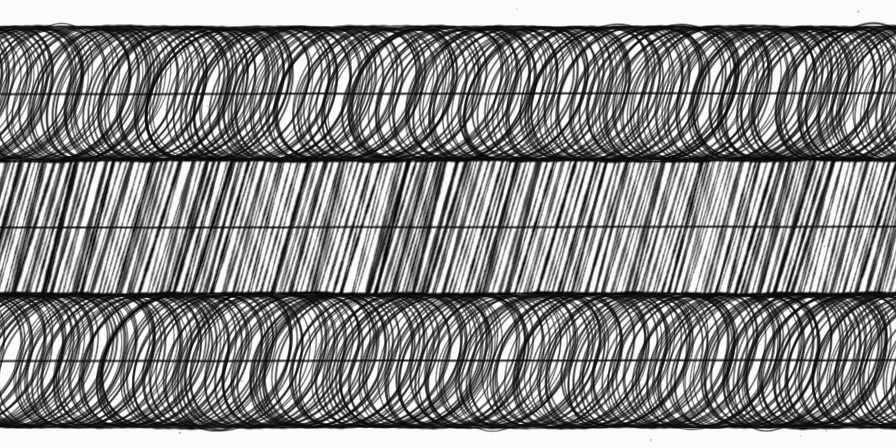
Write a Shadertoy shader that draws this pattern.

```glsl
// Three stacked ink bands: rows of overlapping slanted loops above and below
// a row of leaning pen strokes. Each mark is a distance function, repeated at
// a fixed pitch with hashed jitter, and layered by multiplying ink coverage.

const float BAND_BASE = 0.046;    // lower edge of the lowest band
const float BAND_HEIGHT = 0.298;
const float LOOP_PITCH = 0.0086;
const float STROKE_PITCH = 0.0094;
const float SLANT = 0.28;
const float BLEED = 0.0053;       // soft width of an ink edge
const vec3 PAPER = vec3(0.985);
const vec3 INK = vec3(0.035);

float hash(float n) {
    return fract(sin(n * 12.9898 + 4.137) * 43758.55);
}

// Layered sines for hand-drawn wobble, roughly -1 to 1
float wobble(float x, float seed) {
    return 0.5 * sin(x * 9.0 + seed) + 0.3 * sin(x * 23.0 + seed * 2.3)
         + 0.2 * sin(x * 61.0 + seed * 4.1);
}

// Coverage of a line with a soft edge
float inkLine(float dist, float halfWidth, float soft) {
    return clamp((halfWidth - abs(dist)) / soft + 0.5, 0.0, 1.0);
}

// Approximate signed distance to a sheared ellipse
float loopDistance(vec2 p, vec2 radius, float slant) {
    vec2 q = vec2(p.x - slant * p.y, p.y) / radius;
    float len = max(length(q), 0.001);
    vec2 grad = vec2(q.x / radius.x, q.y / radius.y - slant * q.x / radius.x) / len;
    return (len - 1.0) / max(length(grad), 0.001);
}

// Slow drift that bunches neighbouring marks together
float drift(float x, float seed) {
    return 0.004 * sin(x * 29.0 + seed) + 0.003 * sin(x * 71.0 + seed * 3.0);
}

// Light left by a row of overlapping loops centred on y = 0
float loopRow(vec2 p, float seed, float soft) {
    float light = 1.0;
    float nearest = floor(p.x / LOOP_PITCH);
    for (int i = -24; i <= 24; i++) {
        float id = nearest + float(i);
        float key = id + seed * 311.0;
        float x = id * LOOP_PITCH;
        x += drift(x, seed) + (hash(key) - 0.5) * LOOP_PITCH * 1.6;
        float stray = 0.06 * step(0.98, hash(key + 0.3));
        vec2 radius = vec2(mix(0.1, 0.14, hash(key + 0.5)),
                           BAND_HEIGHT * (0.48 + 0.022 * hash(key + 0.7) + 0.5 * stray));
        float slant = SLANT + 0.14 * (hash(key + 0.9) - 0.5);
        float halfWidth = mix(0.0002, 0.0018, hash(key + 0.2));
        float dist = loopDistance(p - vec2(x, 0.0), radius, slant);
        light *= 1.0 - inkLine(dist, halfWidth, soft);
    }
    return light;
}

// Light left by a row of leaning strokes centred on y = 0
float strokeRow(vec2 p, float seed, float soft) {
    float light = 1.0;
    float nearest = floor((p.x - SLANT * p.y) / STROKE_PITCH);
    for (int i = -4; i <= 4; i++) {
        float id = nearest + float(i);
        float key = id + seed * 311.0;
        float x = id * STROKE_PITCH;
        x += drift(x, seed) + (hash(key) - 0.5) * STROKE_PITCH * 0.9;
        float lean = SLANT + 0.07 * (hash(key + 0.4) - 0.5);
        float weight = hash(key + 0.6);
        float halfWidth = mix(0.0009, 0.0046, weight * weight);
        halfWidth += 0.001 * wobble(p.y * 7.0, key);
        float dist = (p.x - x - lean * p.y) / sqrt(1.0 + lean * lean);
        float opacity = mix(0.7, 1.0, hash(key + 0.8));
        light *= 1.0 - opacity * inkLine(dist, halfWidth, soft);
    }
    return light;
}

// Sparse cellular specks on the bare paper
float speck(vec2 p, float soft) {
    vec2 cell = floor(p * 16.0);
    float key = cell.x + cell.y * 57.0;
    vec2 centre = (cell + 0.2 + 0.6 * vec2(hash(key), hash(key + 0.5))) / 16.0;
    float radius = 0.0022 * hash(key + 0.8);
    return inkLine(length(p - centre), radius, soft) * step(0.88, hash(key + 0.3));
}

void mainImage(out vec4 fragColor, in vec2 fragCoord) {
    float px = 1.0 / iResolution.y;
    float soft = max(px, BLEED);
    vec2 p = fragCoord * px;

    // Band content, with the outer bands open to stray loops
    float band = clamp(floor((p.y - BAND_BASE) / BAND_HEIGHT), 0.0, 2.0);
    vec2 local = vec2(p.x, p.y - BAND_BASE - (band + 0.5) * BAND_HEIGHT);
    float light = band == 1.0 ? strokeRow(local, 2.0, soft)
                              : loopRow(local, band + 1.0, soft);

    // Thin ruled line through each band
    float ruled = local.y - 0.0012 * (p.x - 1.0) - 0.0006 * wobble(p.x, band);
    light *= 1.0 - inkLine(ruled, 0.0019, soft);

    // Heavier uneven lines along the band edges
    for (int i = 0; i < 4; i++) {
        float seed = float(i) * 1.7 + 0.6;
        float y = BAND_BASE + float(i) * BAND_HEIGHT + 0.002 * wobble(p.x, seed);
        float halfWidth = (i == 0 || i == 3) ? 0.0022 : 0.0037;
        halfWidth += 0.0016 * wobble(p.x * 4.0, seed + 5.0);
        light *= 1.0 - inkLine(p.y - y, halfWidth, soft);
    }

    light *= 1.0 - 0.35 * speck(p, soft);
    fragColor = vec4(mix(INK, PAPER, light), 1.0);
}
```
